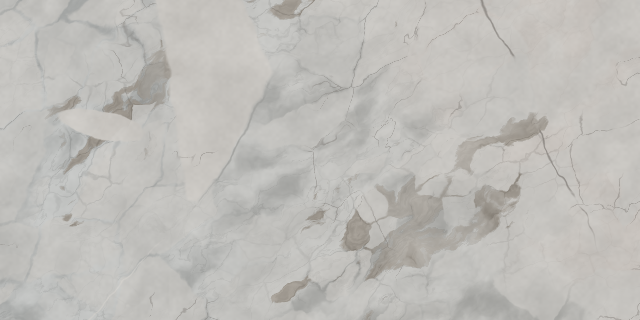
This texture is drawn by a WebGL 1 fragment shader. Its source:

```glsl
precision highp float;
uniform vec2 u_resolution;

#define CREAM vec3(0.797, 0.785, 0.766)
#define BLUSH vec3(0.785, 0.760, 0.737)
#define MIST vec3(0.775, 0.773, 0.760)
#define GREY vec3(0.645, 0.645, 0.632)
#define TAUPE vec3(0.605, 0.580, 0.545)
#define CRACK vec3(0.45, 0.43, 0.41)
#define WARP 0.15
#define FRAY 0.06
#define CLAST_SCALE 4.6
#define CHIP_SCALE 11.0
#define TAUPE_LEVEL 0.72

vec2 hash2(vec2 p) {
  return fract(sin(vec2(dot(p, vec2(127.1, 311.7)), dot(p, vec2(269.5, 183.3)))) * 43758.5);
}

mat2 turn(float a) {
  return mat2(cos(a), -sin(a), sin(a), cos(a));
}

float noise(vec2 p) {
  vec2 i = floor(p), f = fract(p);
  f = f * f * (3.0 - 2.0 * f);
  float low = mix(hash2(i).x, hash2(i + vec2(1.0, 0.0)).x, f.x);
  float high = mix(hash2(i + vec2(0.0, 1.0)).x, hash2(i + 1.0).x, f.x);
  return mix(low, high, f.y);
}

float fbm(vec2 p) {
  float sum = 0.0, amp = 0.5;
  for (int i = 0; i < 5; i++) {
    sum += amp * noise(p);
    p = turn(0.6) * p * 2.03 + 5.7;
    amp *= 0.5;
  }
  return sum;
}

// Cellular noise: x = gap to the border, yz = random values of the cell
vec3 cells(vec2 p) {
  vec2 base = floor(p), id = vec2(0.0);
  float near = 8.0, next = 8.0;
  for (int j = -1; j <= 1; j++) {
    for (int i = -1; i <= 1; i++) {
      vec2 cell = base + vec2(float(i), float(j));
      float d = length(cell + hash2(cell) - p);
      if (d < near) {
        next = near;
        near = d;
        id = cell;
      } else {
        next = min(next, d);
      }
    }
  }
  return vec3(next - near, hash2(id + 31.0));
}

// 1 at the centre, 0 on the rim
float ellipse(vec2 p, vec2 centre, vec2 radius, float angle) {
  return 1.0 - length(turn(angle) * (p - centre) / radius);
}

float contour(float value, float level, float width) {
  return 1.0 - smoothstep(0.0, width, abs(value - level));
}

void main() {
  vec2 p = gl_FragCoord.xy / u_resolution.y;
  vec2 bend = vec2(fbm(p * 3.0), fbm(p * 3.0 + 17.0)) - 0.48;
  vec2 fray = vec2(fbm(p * 13.0 + 4.0), fbm(p * 13.0 + 29.0)) - 0.48;
  vec2 q = p + WARP * bend + FRAY * fray;
  vec2 s = turn(0.62) * q * vec2(0.85, 1.35);

  // Cloudy ground with diagonal wisps
  float cloud = fbm(p * 6.0 + 2.5 * bend);
  float wisp = fbm(s * vec2(9.0, 13.0) + 3.0);
  float thread = fbm(s * vec2(15.0, 22.0) + 51.0);
  vec3 col = mix(GREY, MIST, smoothstep(0.29, 0.61, 0.45 * cloud + 0.55 * wisp));
  col -= 0.04 * contour(thread, 0.46, 0.05) * smoothstep(0.4, 0.55, cloud);
  col += vec3(-0.008, 0.0, 0.007) * smoothstep(1.2, 0.2, p.x);

  // Pale, faintly pink ground on the right
  float pale = smoothstep(1.3, 1.8, p.x + 0.45 * (p.y - 0.5) + 0.8 * bend.x);
  col = mix(col, mix(CREAM, BLUSH, smoothstep(0.4, 0.62, cloud)), 0.78 * pale);

  // Large clasts
  vec3 clast = cells(s * CLAST_SCALE);
  float clastMask = step(0.5, clast.y) * smoothstep(0.01, 0.09, clast.x);
  col = mix(col, mix(MIST - 0.02, CREAM, clast.z), 0.68 * clastMask);

  // Taupe drifts, cut by smaller chips
  float drift = ellipse(q, vec2(0.34, 0.63), vec2(0.36, 0.36), 0.6);
  drift = max(drift, ellipse(q, vec2(1.33, 0.32), vec2(0.68, 0.34), 0.55));
  drift = max(drift, ellipse(q, vec2(1.66, 0.58), vec2(0.24, 0.13), -0.9));
  drift = max(drift, ellipse(q, vec2(0.85, 1.0), vec2(0.22, 0.13), 0.0));
  float region = smoothstep(-0.1, 0.65, drift);
  float flow = mix(fbm(s * 4.0 + 11.0), fbm(s * vec2(9.0, 13.0) + 19.0), 0.6);
  float excess = 0.28 * region + flow - TAUPE_LEVEL;
  float taupe = smoothstep(0.0, 0.04, excess) * mix(0.6, 0.95, smoothstep(0.35, 0.55, cloud));
  vec3 chip = cells(s * CHIP_SCALE + 7.0);
  float chipMask = step(0.55, chip.y) * smoothstep(0.02, 0.14, chip.x);
  vec3 banded = TAUPE + 0.02 * sin(flow * 80.0) + 0.1 * (wisp - 0.48);
  col = mix(col, banded, taupe * (1.0 - 0.85 * chipMask));
  col -= 0.04 * contour(excess, 0.01, 0.012) * region;
  col = mix(col, mix(MIST - 0.02, CREAM, chip.z), chipMask * (0.2 + 0.35 * region));
  float chipRim = 1.0 - smoothstep(0.0, 0.09, chip.x);
  col -= 0.05 * chipRim * (0.25 + region) * smoothstep(0.4, 0.55, cloud);

  // Smooth slab bounded by a long curved vein, and a small pale lens
  vec2 r = p + 0.05 * bend + 0.025 * fray;
  float vein = 0.3 + 0.76 * r.y + 0.05 * sin(6.0 * r.y - 1.0) - r.x;
  float slab = min(r.x - 0.65 + 0.16 * r.y, 1.24 - 0.48 * r.y - r.x);
  slab = smoothstep(0.0, 0.014, min(min(slab, vein), r.y - 0.37));
  float lens = smoothstep(0.0, 0.12, ellipse(r, vec2(0.31, 0.61), vec2(0.15, 0.045), -0.22));
  vec3 slabTone = CREAM - 0.014 + 0.07 * (cloud - 0.48);
  col = mix(col, slabTone, 0.93 * max(slab, lens));
  float veinLine = contour(vein, 0.0, 0.006) * smoothstep(0.85, 0.7, p.y);
  vec3 veinTone = mix(CREAM + 0.03, GREY - 0.06, smoothstep(0.2, 0.35, p.y));
  col = mix(col, veinTone, 0.6 * veinLine * smoothstep(0.3, 0.5, wisp));

  // Sparse broken hairline cracks
  float gate = smoothstep(0.52, 0.62, fbm(p * 5.0 + 41.0));
  float hair = contour(fbm(s * 3.0 + 23.0), 0.47, 0.006) * gate;
  float seam = (1.0 - smoothstep(0.0, 0.025, clast.x)) * gate * (1.0 - slab);
  float fault = contour(r.x + 0.5 * r.y + 0.16 * bend.y, 1.98, 0.006);
  fault *= smoothstep(0.42, 0.55, cloud) * smoothstep(0.2, 0.3, p.y);
  col = mix(col, CRACK, 0.6 * max(max(0.6 * hair, 0.6 * seam), fault));

  // Fine mottling
  col += 0.06 * fray.x + 0.018 * (noise(p * 90.0) - 0.5);
  gl_FragColor = vec4(col, 1.0);
}
```
